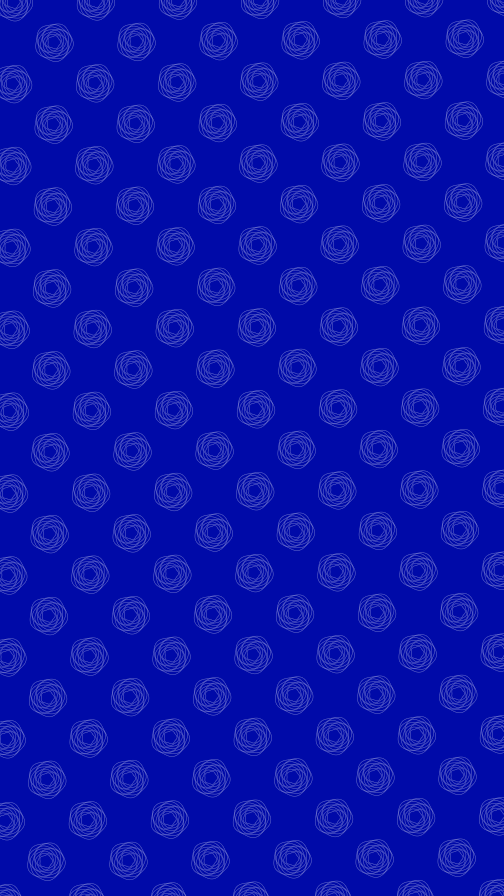
This pattern is drawn by a Shadertoy shader. Its source:

```glsl
// Staggered rows of fine white rosettes on deep blue.
// Each rosette is a loop of five-lobed rings, turned a little from one ring
// to the next; a slightly skewed lattice repeats it. Unit: canvas width.

const vec3  GROUND      = vec3(0.0, 0.04, 0.66);
const vec3  LINE_COLOUR = vec3(1.0);
const float LINE_ALPHA  = 0.42;
const float LINE_WIDTH  = 0.0010;

const mat2  LATTICE     = mat2(0.1628, 0.0016, 0.0016, 0.1625); // columns: steps across, up
const vec2  ANCHOR      = vec2(0.1072, 1.6938);                 // centre of one rosette

const int   RINGS       = 8;
const float LOBES       = 5.0;
const float INNER_RADIUS = 0.0125;
const float OUTER_RADIUS = 0.0368;
const float INNER_WAVE  = 0.0009;
const float OUTER_WAVE  = 0.0017;
const float RING_TURN   = 1.9;   // phase step of the lobes between rings

// Offset from the nearest rosette centre, on corners and middles of the cells
vec2 nearestCentre(vec2 p) {
    vec2 q = inverse(LATTICE) * (p - ANCHOR);
    vec2 corner = LATTICE * (q - round(q));
    vec2 middle = LATTICE * (fract(q) - 0.5);
    return dot(corner, corner) < dot(middle, middle) ? corner : middle;
}

// Share of a pixel covered by a line, kept true for lines thinner than a pixel
float lineCoverage(float dist, float pixel) {
    float edge = (0.5 * (LINE_WIDTH + pixel) - abs(dist)) / pixel;
    return clamp(edge, 0.0, min(1.0, LINE_WIDTH / pixel));
}

// Approximate distance to a ring whose radius swings with the angle
float wavyRing(float r, float angle, float radius, float wave, float phase) {
    float a = LOBES * angle + phase;
    float slope = LOBES * wave * sin(a) / radius;
    return (r - radius - wave * cos(a)) / sqrt(1.0 + slope * slope);
}

// Combined opacity of all rings
float rosette(vec2 p, float pixel) {
    float r = length(p);
    if (r > OUTER_RADIUS + OUTER_WAVE + LINE_WIDTH + pixel) return 0.0;
    float angle = r > 0.0 ? atan(p.y, p.x) : 0.0;
    float clear = 1.0;
    for (int i = 0; i < RINGS; i++) {
        float t = float(i) / float(RINGS - 1);
        float radius = mix(INNER_RADIUS, OUTER_RADIUS, t);
        float wave = mix(INNER_WAVE, OUTER_WAVE, t);
        float dist = wavyRing(r, angle, radius, wave, float(i) * RING_TURN);
        clear *= 1.0 - LINE_ALPHA * lineCoverage(dist, pixel);
    }
    return 1.0 - clear;
}

void mainImage(out vec4 fragColor, in vec2 fragCoord) {
    float pixel = 1.0 / iResolution.x;
    vec2 p = fragCoord * pixel;
    float ink = rosette(nearestCentre(p), pixel);
    fragColor = vec4(mix(GROUND, LINE_COLOUR, ink), 1.0);
}
```
